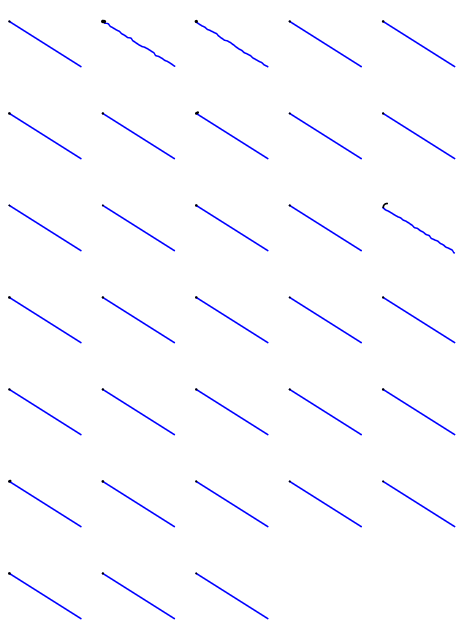
Give the GLSL for this pattern, as a WebGL 2 fragment shader.

```glsl
#version 300 es
precision highp float;

uniform vec2 u_resolution;
out vec4 fragColor;

// Lengths are fractions of the canvas height, y pointing down
const vec2 FIRST_START = vec2(0.0146, 0.0335);
const vec2 PITCH = vec2(0.1460, 0.14375);
const vec2 CELL_MARGIN = vec2(0.010, 0.015);
const vec2 STROKE_END = vec2(0.1117, 0.0705);
const float COLUMNS = 5.0;
const float ROWS = 7.0;
const float STROKE_COUNT = 33.0;
const float HALF_WIDTH = 0.00125;

const vec3 PAPER = vec3(1.0);
const vec3 BLUE = vec3(0.0, 0.0, 1.0);
const vec3 INK = vec3(0.0);

float hash(vec2 p) {
    vec3 q = fract(p.xyx * 0.1031);
    q += dot(q, q.yzx + 33.33);
    return fract((q.x + q.y) * q.z);
}

float noise(float x, float seed) {
    float i = floor(x);
    float f = smoothstep(0.0, 1.0, x - i);
    return mix(hash(vec2(i, seed)), hash(vec2(i + 1.0, seed)), f);
}

float segmentDistance(vec2 p, vec2 a, vec2 b) {
    vec2 ab = b - a;
    float t = clamp(dot(p - a, ab) / dot(ab, ab), 0.0, 1.0);
    return length(p - a - ab * t);
}

// Quarter arc on the upper left of its centre
float hookDistance(vec2 p, vec2 centre, float radius) {
    vec2 q = p - centre;
    if (q.x < 0.0 && q.y < 0.0) return abs(length(q) - radius);
    return min(length(q + vec2(radius, 0.0)), length(q + vec2(0.0, radius)));
}

// Segment whose middle line wanders sideways
float strokeDistance(vec2 p, vec2 a, vec2 b, float wobble, float seed) {
    vec2 axis = normalize(b - a);
    vec2 normal = vec2(-axis.y, axis.x);
    float along = dot(p - a, axis);
    float shift = wobble * (noise(along * 190.0, seed) - 0.5);
    return segmentDistance(p - normal * shift, a, b);
}

float coverage(float d, float pixel) {
    return clamp(0.5 - d / pixel, 0.0, 1.0);
}

float isCell(vec2 cell, float column, float row) {
    return float(all(lessThan(abs(cell - vec2(column, row)), vec2(0.5))));
}

void main() {
    float pixel = 1.0 / u_resolution.y;
    vec2 p = vec2(gl_FragCoord.x, u_resolution.y - gl_FragCoord.y) * pixel;

    // Grid with a short last row
    vec2 grid = (p - FIRST_START + CELL_MARGIN) / PITCH;
    vec2 cell = floor(grid);
    vec2 q = fract(grid) * PITCH - CELL_MARGIN;
    float present = float(cell.x >= 0.0 && cell.x < COLUMNS
        && cell.y >= 0.0 && cell.y < ROWS
        && cell.y * COLUMNS + cell.x < STROKE_COUNT);

    // Uneven cells: a blot, a rough stroke, a hook and short tails
    float blot = isCell(cell, 1.0, 0.0);
    float rough = isCell(cell, 2.0, 0.0);
    float hook = isCell(cell, 4.0, 2.0);
    float tail = isCell(cell, 2.0, 1.0) + 0.5 * isCell(cell, 0.0, 5.0);

    // Blue stroke
    vec2 start = blot * vec2(0.0035, 0.0015) + hook * vec2(0.0, 0.0033);
    vec2 end = STROKE_END + hook * vec2(0.0, 0.0027);
    float wobble = 0.0024 * (blot + rough + hook);
    float stroke = strokeDistance(q, start, end, wobble, cell.x + 7.0 * cell.y) - HALF_WIDTH;

    // Black mark at the start
    float dotRadius = mix(0.0013, 0.0020, hash(cell + 3.0)) + 0.0006 * rough + 0.0009 * blot;
    vec2 markEnd = vec2(0.0002, 0.0) + blot * vec2(0.0023, 0.0003)
        + tail * vec2(0.0022, -0.0014);
    float mark = segmentDistance(q, vec2(0.0), markEnd) - dotRadius;
    float arc = hookDistance(q, vec2(0.0063, 0.0030), 0.0060) - 0.0013;
    mark = mix(mark, arc, hook);

    vec3 colour = mix(PAPER, BLUE, present * coverage(stroke, pixel));
    colour = mix(colour, INK, present * coverage(mark, pixel));
    fragColor = vec4(colour, 1.0);
}
```
